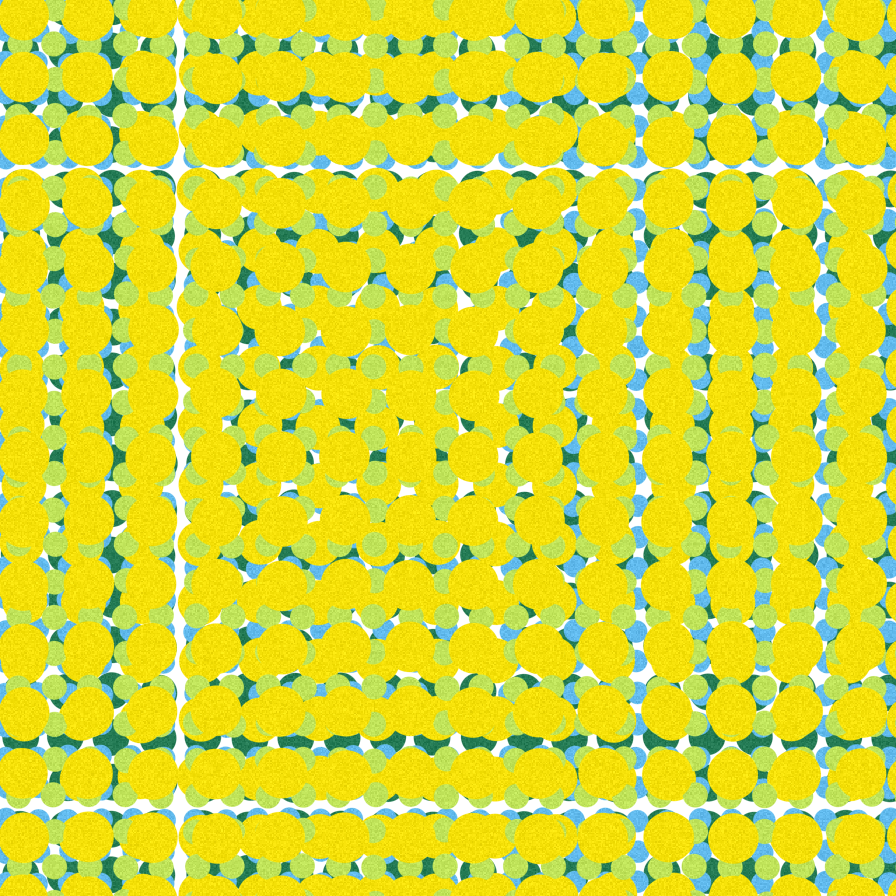
Reproduce this pattern procedurally as a Shadertoy shader.

```glsl
// Inks, listed in printing order
const vec3 PAPER  = vec3(1.00, 1.00, 1.00);
const vec3 FOREST = vec3(0.14, 0.48, 0.33);
const vec3 SKY    = vec3(0.38, 0.73, 0.93);
const vec3 LIME   = vec3(0.75, 0.89, 0.35);
const vec3 YELLOW = vec3(0.96, 0.88, 0.03);

// Dot spacing of each screen
const vec2 FOREST_PITCH = vec2(0.0511, 0.0510);
const vec2 SKY_PITCH    = vec2(0.0352, 0.0352);
const vec2 UNDER_PITCH  = vec2(0.0659, 0.0655);
const vec2 LIME_PITCH   = vec2(0.0397, 0.0399);
const vec2 TOP_PITCH    = vec2(0.0719, 0.0707);

// Centre of one dot in each screen
const vec2 FOREST_ANCHOR = vec2(0.074, 0.177);
const vec2 SKY_ANCHOR    = vec2(0.922, 0.085);
const vec2 UNDER_ANCHOR  = vec2(0.026, 0.983);
const vec2 LIME_ANCHOR   = vec2(0.021, 0.990);
const vec2 TOP_ANCHOR    = vec2(0.026, 0.984);

const float FOREST_RADIUS = 0.0205;
const float SKY_RADIUS    = 0.0125;
const float UNDER_RADIUS  = 0.0250;
const float LIME_RADIUS   = 0.0140;
const float TOP_RADIUS    = 0.0282;

const float WANDER      = 0.0016;  // largest shift of a dot from its grid
const float GRAIN_CELLS = 640.0;   // grain specks along the canvas height
const float GRAIN       = 0.13;    // tonal range of the specks

vec2 hash22(vec2 p) {
    vec3 q = fract(p.xyx * vec3(0.1031, 0.1030, 0.0973));
    q += dot(q, q.yzx + 33.33);
    return fract((q.xx + q.yz) * q.zy);
}

// Antialiased coverage of a lattice of slightly wandering dots
float dotScreen(vec2 p, vec2 pitch, vec2 anchor, float radius, float seed) {
    vec2 cell = floor((p - anchor) / pitch + 0.5);
    vec2 shift = (hash22(cell + seed) * 2.0 - 1.0) * WANDER;
    float d = length(p - anchor - cell * pitch - shift) - radius;
    float edge = 0.75 / iResolution.y;
    return 1.0 - smoothstep(-edge, edge, d);
}

void mainImage(out vec4 fragColor, in vec2 fragCoord) {
    vec2 p = fragCoord / iResolution.y;

    float forest = dotScreen(p, FOREST_PITCH, FOREST_ANCHOR, FOREST_RADIUS, 11.0);
    float sky    = dotScreen(p, SKY_PITCH, SKY_ANCHOR, SKY_RADIUS, 37.0);
    float under  = dotScreen(p, UNDER_PITCH, UNDER_ANCHOR, UNDER_RADIUS, 53.0);
    float lime   = dotScreen(p, LIME_PITCH, LIME_ANCHOR, LIME_RADIUS, 71.0);
    float top    = dotScreen(p, TOP_PITCH, TOP_ANCHOR, TOP_RADIUS, 97.0);

    // Overprint from back to front
    vec3 color = mix(PAPER, FOREST, forest);
    color = mix(color, SKY, sky);
    color = mix(color, YELLOW, under);
    color = mix(color, LIME, lime);
    color = mix(color, YELLOW, top);

    // Speckle the ink but leave the paper clean
    float inked = 1.0 - (1.0 - forest) * (1.0 - sky) * (1.0 - under) * (1.0 - lime) * (1.0 - top);
    vec2 speck = hash22(floor(p * GRAIN_CELLS) + 5.0);
    color += inked * GRAIN * 0.5 * (speck.x + speck.y - 1.0);

    fragColor = vec4(clamp(color, 0.0, 1.0), 1.0);
}
```
